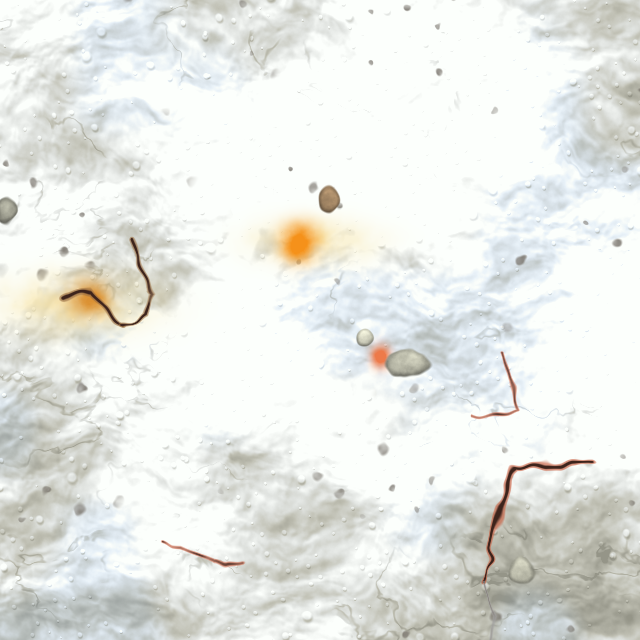
This texture is drawn by a Shadertoy shader. Its source:

```glsl
// Overexposed, lumpy white plaster with grey hollows, grains, rust and cracks.
// Noise relief and soft patches set the tone; details are layered on top.

// Broad tone patches: centre x, centre y, radius, brightness change.
const vec4 PATCHES[11] = vec4[11](
    vec4(.08, .84, .13, -.16), vec4(.90, .79, .15, -.16),
    vec4(.50, .57, .12, -.17), vec4(.13, .32, .19, -.14),
    vec4(.82, .14, .20, -.17), vec4(.45, .19, .14, -.13),
    vec4(.50, .76, .12, .20), vec4(.41, .43, .12, .20),
    vec4(.66, .91, .17, .17), vec4(.93, .44, .13, .18),
    vec4(.30, .16, .08, .19));

float hash(vec2 p) {
    vec3 q = fract(p.xyx * vec3(.1031, .1030, .0973));
    q += dot(q, q.yzx + 33.33);
    return fract((q.x + q.y) * q.z);
}

float noise(vec2 p) {
    vec2 i = floor(p), f = fract(p);
    f = f * f * (3. - 2. * f);
    return mix(mix(hash(i), hash(i + vec2(1, 0)), f.x),
               mix(hash(i + vec2(0, 1)), hash(i + vec2(1, 1)), f.x), f.y);
}

float fbm(vec2 p) {
    float sum = 0., amplitude = .5;
    for (int i = 0; i < 5; i++) {
        sum += amplitude * noise(p);
        p = mat2(1.6, 1.2, -1.2, 1.6) * p + 17.3;
        amplitude *= .5;
    }
    return sum;
}

float patchTone(vec2 p) {
    float tone = 0.;
    for (int i = 0; i < 11; i++) {
        vec2 d = (p - PATCHES[i].xy) / PATCHES[i].z;
        tone += PATCHES[i].w * exp(-dot(d, d));
    }
    return tone;
}

// Scattered round grains: x is the body, y its top-lit shading with a shadow.
vec2 grains(vec2 p, float cells, float density, float seed) {
    mat2 turn = mat2(.8, .6, -.6, .8);
    p = turn * p * cells + seed;
    vec2 cell = floor(p);
    float pick = hash(cell + seed);
    vec2 centre = .36 + .28 * vec2(hash(cell + 17.), hash(cell + 41.));
    vec2 d = (fract(p) - centre) * turn / mix(.09, .22, pick / density);
    float present = step(pick, density);
    float body = present * (1. - smoothstep(.5, 1.05, length(d)));
    float shadow = present * (1. - smoothstep(.4, 1.1, length(d + vec2(-.2, .5))));
    return vec2(body, body * (.5 + .6 * d.y) - shadow * (1. - body));
}

float segment(vec2 p, vec2 a, vec2 b) {
    vec2 ab = b - a;
    return length(p - a - ab * clamp(dot(p - a, ab) / dot(ab, ab), 0., 1.));
}

// Three-piece crack with a tinted rim and a dark, uneven core.
vec3 crack(vec3 color, vec2 p, vec2 a, vec2 b, vec2 c, vec2 d, float width, vec3 rim) {
    float dist = min(segment(p, a, b), min(segment(p, b, c), segment(p, c, d)));
    float w = width * (.45 + 1.1 * noise(p * 45.));
    color = mix(color, rim, .65 - .65 * smoothstep(w, w + .0028, dist));
    float core = 1. - smoothstep(w * .3, w * .6 + .0015, dist);
    return mix(color, vec3(.24, .14, .11), core * smoothstep(.0005, .0024, w));
}

vec3 stain(vec3 color, vec2 p, vec2 centre, vec2 size, vec3 tint, float strength) {
    vec2 d = (p - centre) / size;
    float ragged = .45 + 1.1 * fbm(p * 38.);
    return mix(color, tint, min(strength * ragged * exp(-dot(d, d)), 1.));
}

vec3 pebble(vec3 color, vec2 p, vec2 centre, vec2 size, vec3 tint) {
    vec2 d = (p - centre) / size;
    float r = length(d) + .3 * (noise(p * 70.) - .5);
    float light = .8 + .14 * d.y + .3 * fbm(p * 90.) - .25 * smoothstep(.6, 1., r);
    return mix(color, tint * light, 1. - smoothstep(.88, 1.08, r));
}

void mainImage(out vec4 fragColor, in vec2 fragCoord) {
    vec2 uv = fragCoord / iResolution.xy;
    vec2 warp = vec2(fbm(uv * 7.), fbm(uv * 7. + 31.)) - .48;
    vec2 p = uv + .1 * warp;

    // Broad tones, top-lit relief and ragged crevices
    vec2 q = p * vec2(8, 11);
    float relief = fbm(q) - fbm(q + vec2(-.03, .09));
    float tone = .975 + patchTone(p) + .6 * (fbm(p * vec2(5, 7) + 8.) - .48);
    tone += 1.4 * relief + .1 * (fbm(uv * 75.) - .48);
    float ridge = 1. - abs(2. * fbm(q * 1.15 + 60.) - .97);
    tone -= .13 * smoothstep(.95, 1., ridge) * smoothstep(.45, .65, noise(uv * 9.));

    // Pale pimples and clustered dark pits
    vec2 g = uv + .02 * warp;
    tone = min(tone, 1.05) + .13 * grains(g, 46., .32, 3.).y + .17 * grains(g, 24., .14, 11.).y;
    float pit = grains(g + .006 * noise(uv * 90.), 19., .22, 29.).x;
    pit *= smoothstep(.4, .65, noise(uv * 8. + 5.)) * (.5 + .7 * noise(uv * 120.));

    // Warm deep shade, greenish mid grey, clean white and faint blue edges
    tone = clamp(tone, .58, .99);
    float depth = 1. - smoothstep(.72, .9, tone);
    vec3 color = tone + mix(vec3(0, .012, 0), vec3(.005, .005, -.045), depth);
    float cool = smoothstep(.5, .75, noise(uv * 6. + 90.)) * (1. - smoothstep(.92, .99, tone));
    color += cool * vec3(-.02, .005, .045);
    color = mix(color, vec3(.48, .46, .43), .75 * pit);

    // Rust: pale halos, then saturated cores
    vec3 pale = vec3(.97, .89, .65);
    color = stain(color, uv, vec2(.49, .622), vec2(.085, .032), pale, .75);
    color = stain(color, uv, vec2(.12, .525), vec2(.11, .045), pale, .75);
    color = stain(color, uv, vec2(.467, .62), vec2(.025, .027), vec3(.96, .57, .1), 1.25);
    color = stain(color, uv, vec2(.14, .535), vec2(.03, .026), vec3(.86, .57, .2), 1.);
    color = stain(color, uv, vec2(.595, .443), vec2(.014, .017), vec3(.93, .48, .29), 1.1);

    // Embedded pebbles
    vec3 stone = vec3(.77, .77, .7);
    color = pebble(color, uv, vec2(.514, .688), vec2(.017, .021), vec3(.68, .56, .42));
    color = pebble(color, uv, vec2(.638, .432), vec2(.034, .022), stone);
    color = pebble(color, uv, vec2(.57, .472), vec2(.014, .013), stone * 1.15);
    color = pebble(color, uv, vec2(.01, .672), vec2(.016, .022), stone * .9);
    color = pebble(color, uv, vec2(.815, .108), vec2(.021, .023), stone);

    // Cracks and the curled fibre
    vec2 c = uv + .012 * (vec2(noise(uv * 48.), noise(uv * 48. + 7.)) - .5);
    vec3 red = vec3(.78, .36, .24), brown = vec3(.6, .43, .26);
    vec2 tip = vec2(.755, .09), curl = vec2(.192, .49);
    color = crack(color, c, vec2(.925, .277), vec2(.802, .273), vec2(.785, .215), tip, .0034, red);
    color = crack(color, c, tip, vec2(.765, .06), vec2(.776, .035), vec2(.765, 0), .0009, vec3(.64));
    color = crack(color, c, vec2(.735, .348), vec2(.808, .357), vec2(.8, .41), vec2(.785, .45), .0013, red);
    color = crack(color, c, vec2(.25, .152), vec2(.285, .146), vec2(.34, .118), vec2(.38, .125), .0013, red);
    color = crack(color, c, vec2(.1, .535), vec2(.143, .545), vec2(.165, .518), curl, .0034, brown);
    color = crack(color, c, curl, vec2(.222, .505), vec2(.237, .545), vec2(.205, .625), .0025, brown);

    fragColor = vec4(clamp(color, 0., 1.), 1);
}
```
